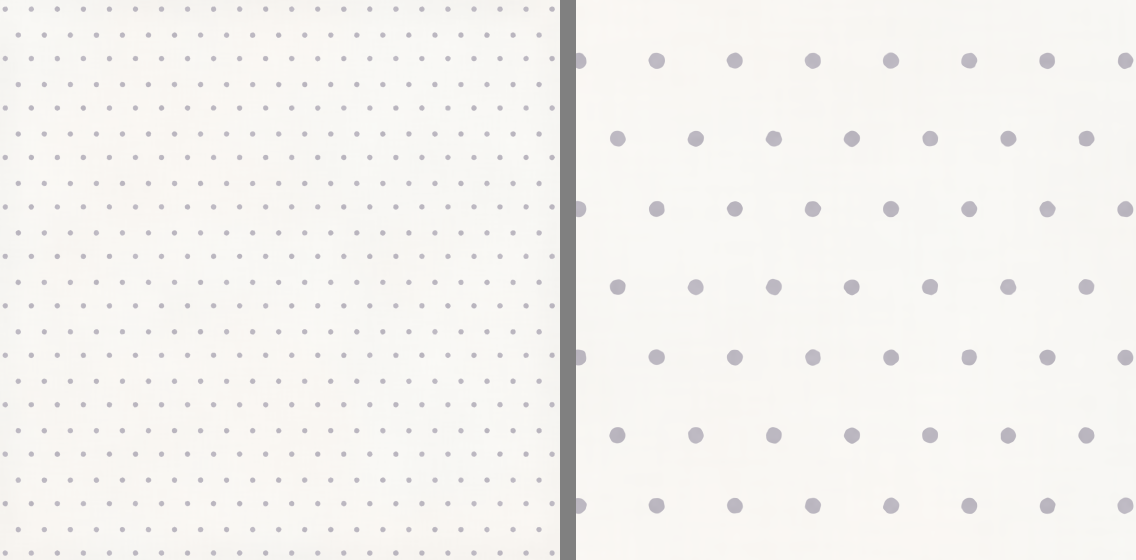
Left: the whole. Right: its middle third, enlarged.
Reproduce this pattern procedurally as a Shadertoy shader.

```glsl
// Small lilac-grey dots on warm off-white paper.
// Two interleaved rectangular lattices give the staggered rows; the paper
// has faint value-noise mottling, a fine weave and slightly darker edges.

const vec2  PITCH       = vec2(0.0465, 0.0883);   // spacing within one lattice
const vec2  ORIGIN      = vec2(0.0094, 0.0163);   // first dot, from the top left
const vec2  STAGGER     = vec2(0.02325, 0.0464);  // shift of the second lattice
const float DOT_RADIUS  = 0.0047;
const float DOT_WOBBLE  = 0.0003;                 // unevenness of the dot rims
const float DOT_VARY    = 0.02;                   // tone change between dots
const vec3  PAPER       = vec3(0.977, 0.966, 0.950);
const vec3  COOL_PAPER  = vec3(0.973, 0.970, 0.958);
const vec3  DOT_COLOR   = vec3(0.735, 0.718, 0.755);
const float MOTTLE      = 0.014;
const float WEAVE       = 0.008;
const float EDGE_SHADE  = 0.012;
const float EDGE_WIDTH  = 0.06;

float hash(vec2 p) {
    vec3 q = fract(vec3(p.xyx) * 0.1031);
    q += dot(q, q.yzx + 33.33);
    return fract((q.x + q.y) * q.z);
}

float valueNoise(vec2 p) {
    vec2 i = floor(p), f = fract(p);
    f = f * f * (3.0 - 2.0 * f);
    float low  = mix(hash(i), hash(i + vec2(1, 0)), f.x);
    float high = mix(hash(i + vec2(0, 1)), hash(i + vec2(1, 1)), f.x);
    return mix(low, high, f.y);
}

float fbm(vec2 p) {
    float sum = 0.0, gain = 0.5;
    for (int i = 0; i < 4; i++) {
        sum += gain * valueNoise(p);
        p = p * 2.03 + 17.0;
        gain *= 0.5;
    }
    return sum;
}

// Distance to the nearest dot centre (x) and a random value for that dot (y)
vec2 nearestDot(vec2 p, float seed) {
    vec2 cell = round(p / PITCH);
    return vec2(length(p - cell * PITCH), hash(cell + seed));
}

vec3 paperColor(vec2 p) {
    vec3 color = mix(PAPER, COOL_PAPER, smoothstep(0.3, 0.65, fbm(p * 4.0 + 5.0)));
    color += MOTTLE * (fbm(p * 9.0 + 40.0) - 0.47);

    // Fine threads running both ways
    float weave = valueNoise(p * vec2(240.0, 35.0)) + valueNoise(p * vec2(35.0, 240.0));
    color += WEAVE * (0.5 * weave - 0.5);

    // Soft uneven shading toward the borders
    vec2 inset = min(p, 1.0 - p);
    float edge = 1.0 - smoothstep(0.0, EDGE_WIDTH, min(inset.x, inset.y));
    return color - EDGE_SHADE * edge * (0.4 + fbm(p * 7.0));
}

void mainImage(out vec4 fragColor, in vec2 fragCoord) {
    vec2 p = fragCoord / iResolution.xy;
    p.y = 1.0 - p.y;
    float pixel = 1.0 / min(iResolution.x, iResolution.y);

    // The closer of the two lattices
    vec2 rowsA = nearestDot(p - ORIGIN, 11.0);
    vec2 rowsB = nearestDot(p - ORIGIN - STAGGER, 67.0);
    vec2 nearest = rowsA.x < rowsB.x ? rowsA : rowsB;

    // Slightly irregular printed rim
    float rim = DOT_RADIUS + DOT_WOBBLE * (2.0 * valueNoise(p * 420.0) - 1.0);
    float ink = 1.0 - smoothstep(-0.75 * pixel, 0.75 * pixel, nearest.x - rim);

    vec3 dotColor = DOT_COLOR + DOT_VARY * (nearest.y - 0.5);
    dotColor += 0.02 * (valueNoise(p * 300.0) - 0.5);

    fragColor = vec4(mix(paperColor(p), dotColor, ink), 1.0);
}
```
